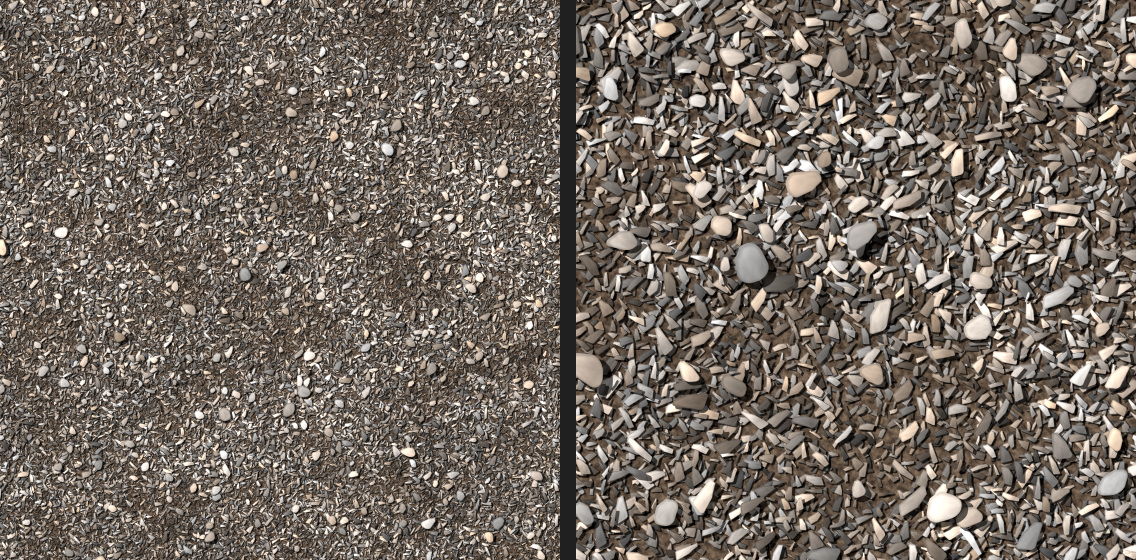
Left: the whole. Right: its middle third, enlarged.
Reproduce this texture procedurally as a Shadertoy shader.

```glsl
// Sunlit ground of slate chips, grit and scattered pebbles over brown soil.
// Jittered-grid layers of chipped, skewed boxes are painted from fine to coarse;
// each stone first drops a hard shadow, then covers it with a shaded face.

const vec2  LIGHT_DIR     = vec2(-0.80, 0.60);   // towards the sun
const float SHADOW_LENGTH = 0.22;                // in grid cells
const float SHADOW_DEPTH  = 0.72;
const vec3  SOIL_DARK     = vec3(0.13, 0.10, 0.082);
const vec3  SOIL_LIGHT    = vec3(0.40, 0.32, 0.25);
const vec3  TINT_WARM     = vec3(1.16, 1.00, 0.86);
const vec3  TINT_COOL     = vec3(1.01, 1.00, 0.99);
const vec3  TINT_OCHRE    = vec3(1.20, 0.98, 0.77);
const vec2  GRIT_TONE     = vec2(0.17, 0.72);    // darkest and lightest face
const vec2  CHIP_TONE     = vec2(0.26, 0.90);
const vec2  PEBBLE_TONE   = vec2(0.50, 0.94);
const float GRIT_CELLS    = 150.0;               // cells across the canvas
const float CHIP_CELLS    = 84.0;
const float SLAB_CELLS    = 56.0;
const float PEBBLE_CELLS  = 48.0;
const float COBBLE_CELLS  = 27.0;
const float EXPOSURE      = 1.13;                // final tone curve
const float GAMMA         = 0.70;
const float BLACK_LEVEL   = 0.065;

vec4 hash4(vec2 cell, float seed) {
    vec4 p = fract((cell.xyxy + seed * 17.31) * vec4(0.1031, 0.1030, 0.0973, 0.1099));
    p += dot(p, p.wzxy + 33.33);
    return fract((p.xxyz + p.yzzw) * p.zywx);
}

// Layered, turning sines in about -1..1
float waves(vec2 p) {
    float sum = 0.0, amp = 0.5;
    for (int i = 0; i < 4; i++) {
        sum += amp * sin(p.x + 1.3 * sin(p.y)) * cos(p.y + 0.9 * sin(p.x));
        p = mat2(1.36, 1.09, -1.09, 1.36) * p + 2.7;
        amp *= 0.6;
    }
    return sum;
}

// 1 where bare fine soil shows through, 0 where coarse chips pile up
float bareSoil(vec2 uv) {
    return smoothstep(-0.2, 0.55, waves(uv * 15.0 + 4.0));
}

// Rounded box, skewed, tapered and with one corner knocked off
float stoneDistance(vec2 p, vec2 extent, float roundness, vec2 warp) {
    p.x += warp.x * p.y;
    extent.y *= 1.0 + warp.y * clamp(p.x / extent.x, -1.0, 1.0);
    float corner = roundness * min(extent.x, extent.y);
    vec2 d = abs(p) - extent + corner;
    float box = length(max(d, 0.0)) + min(max(d.x, d.y), 0.0) - corner;
    vec2 unit = p / extent;
    float chipped = unit.x + sign(warp.x) * unit.y - 1.0 - 0.45 * roundness;
    return max(box, 0.75 * extent.y * chipped);
}

// Paints one scattered layer; size is the range of half lengths in cells
void paintStones(inout vec3 color, vec2 uv, float cells, float fill, float thinning,
                 vec2 size, vec2 aspect, float roundness, vec2 tone, float seed) {
    vec2 p = uv * cells + seed * 0.37;
    vec2 home = floor(p);
    float blur = 0.75 * cells / iResolution.y;

    // Upper left stones come last, so shadows fall on those below
    for (int y = -1; y <= 1; y++)
    for (int x = 1; x >= -1; x--) {
        vec2 cell = home + vec2(x, y);
        vec4 place = hash4(cell, seed);
        float bare = bareSoil(cell / cells);
        if (place.w > fill * (1.0 - thinning * bare)) continue;
        vec4 form = hash4(cell, seed + 5.5);
        vec4 look = hash4(cell, seed + 11.2);

        // Shape
        vec2 offset = p - cell - 0.5 - 0.7 * (place.xy - 0.5);
        float angle = 3.14159 * place.z;
        float c = cos(angle), s = sin(angle);
        mat2 turn = mat2(c, -s, s, c);
        float reach = mix(size.x, size.y, form.x);
        vec2 extent = reach * vec2(1.0, mix(aspect.x, aspect.y, form.y));
        vec2 warp = (form.zw - 0.5) * vec2(0.9, 0.9);

        // Shadow
        vec2 shadowOffset = offset + LIGHT_DIR * SHADOW_LENGTH * mix(0.4, 1.0, look.w);
        float shadowDist = stoneDistance(turn * shadowOffset, extent, roundness, warp);
        color *= 1.0 - SHADOW_DEPTH * (1.0 - smoothstep(-blur, blur, shadowDist - 0.02));

        // Lit face
        vec2 q = turn * offset;
        float dist = stoneDistance(q, extent, roundness, warp);
        float facing = clamp(dot(offset, LIGHT_DIR) / extent.y, -1.2, 1.2);
        float grain = waves(q * vec2(5.0, 11.0) + look.xy * 40.0);
        float light = 1.0 + 0.17 * facing + 0.10 * grain;
        float rim = smoothstep(-0.3 * extent.y, 0.0, dist + 0.1 * facing * extent.y);
        light *= 1.0 - 0.22 * rim;
        vec3 tint = mix(TINT_COOL, TINT_WARM, clamp(look.y + 0.3 * bare - 0.1, 0.0, 1.0));
        tint = mix(tint, TINT_OCHRE, 0.7 * step(0.96, look.z));
        vec3 face = tint * mix(tone.x, tone.y, look.x) * light * (1.0 - 0.16 * bare);
        color = mix(face, color, smoothstep(-blur, blur, dist));
    }
}

void mainImage(out vec4 fragColor, in vec2 fragCoord) {
    vec2 uv = fragCoord / iResolution.y;

    // Soil
    float crumbs = 0.5 + 0.6 * waves(uv * 520.0);
    vec3 color = mix(SOIL_DARK, SOIL_LIGHT, clamp(crumbs, 0.0, 1.0));

    // Grit, chips, slabs, then pebbles
    vec2 slim = vec2(0.20, 0.58), stout = vec2(0.58, 0.95);
    paintStones(color, uv, GRIT_CELLS, 0.95, 0.0, vec2(0.35, 0.64), slim, 0.3, GRIT_TONE, 1.0);
    paintStones(color, uv, GRIT_CELLS * 0.8, 0.85, 0.1, vec2(0.30, 0.64), slim, 0.3, GRIT_TONE, 2.0);
    paintStones(color, uv, CHIP_CELLS, 0.72, 0.7, vec2(0.24, 0.64), slim, 0.35, CHIP_TONE, 3.0);
    paintStones(color, uv, CHIP_CELLS * 1.2, 0.62, 0.5, vec2(0.24, 0.62), slim, 0.4, CHIP_TONE, 4.0);
    paintStones(color, uv, SLAB_CELLS, 0.26, 0.7, vec2(0.24, 0.56), slim, 0.5, CHIP_TONE, 5.0);
    paintStones(color, uv, PEBBLE_CELLS, 0.16, 0.4, vec2(0.20, 0.40), stout, 0.8, PEBBLE_TONE, 6.0);
    paintStones(color, uv, COBBLE_CELLS, 0.05, 0.3, vec2(0.22, 0.36), stout, 0.9, PEBBLE_TONE, 7.0);

    // Damp and dusty patches, then the tone curve
    color *= 1.0 + 0.13 * waves(uv * 8.0 + 1.0) + 0.16 * waves(uv * 42.0);
    color = EXPOSURE * pow(max(color, 0.0), vec3(GAMMA)) - BLACK_LEVEL;
    fragColor = vec4(clamp(color, 0.0, 1.0), 1.0);
}
```
